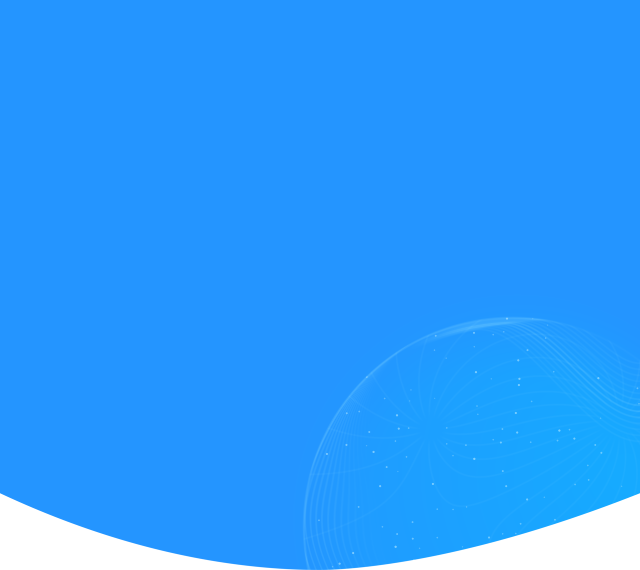
Reproduce this background procedurally as a Shadertoy shader.

```glsl
// A blue panel with a curved white foot and a faint glowing globe of fine field lines.
const float TAU = 6.2831853;
const vec3 BLUE = vec3(0.141, 0.584, 1.0);
const vec3 CYAN = vec3(0.085, 0.665, 1.0);
const vec3 LINE_TINT = vec3(0.50, 0.84, 1.0);
const vec2 GLOBE_CENTER = vec2(0.801, 0.068);
const float GLOBE_RADIUS = 0.327;

vec2 hash2(vec2 p) {
    vec3 q = fract(vec3(p.xyx) * vec3(0.1031, 0.1030, 0.0973));
    q += dot(q, q.yzx + 33.33);
    return fract((q.xx + q.yz) * q.zy);
}

float stroke(float dist, float width, float pixel) {
    return (1.0 - smoothstep(0.0, width + pixel, abs(dist))) * width / (width + 0.3 * pixel);
}

// Distance to the nearest integer contour of a value with a known gradient
float contour(float value, float gradient) {
    return (abs(fract(value) - 0.5) - 0.5) / max(gradient, 0.001);
}

// Lines running between point charges: contours of summed angles
float fieldLines(vec2 p, float pixel) {
    vec2 a = p - vec2(0.673, 0.220);
    vec2 b = p - vec2(0.965, 0.232);
    vec2 c = p - vec2(0.800, -0.040);
    float value = (18.0 * atan(a.y, a.x) - 24.0 * atan(b.y, b.x) + 16.0 * atan(c.y, c.x)) / TAU;
    vec2 slope = (18.0 * a / dot(a, a) - 24.0 * b / dot(b, b) + 16.0 * c / dot(c, c)) / TAU;
    float gradient = length(slope);
    float spacing = 1.0 - smoothstep(60.0, 180.0, gradient);
    return stroke(contour(value, gradient), 0.001, pixel) * spacing;
}

// Nested meridians gathered against the left rim
float meridians(vec2 q, float pixel) {
    vec2 axis = normalize(vec2(-0.46, 0.89));
    float along = dot(q, axis);
    float across = dot(q, vec2(axis.y, -axis.x));
    float halfWidth = sqrt(max(GLOBE_RADIUS * GLOBE_RADIUS - along * along, 0.0004));
    float k = across / halfWidth;
    float gradient = length(vec2(1.0, k * along / halfWidth)) / halfWidth;
    float warped = 30.0 * k + 0.7 * sin(along * 25.0 + k * 9.0);
    float fade = 1.0 - smoothstep(-0.95, -0.55, k);
    return stroke(contour(warped, 30.0 * gradient), 0.001, pixel) * fade;
}

float strandHeight(float x, float t) {
    float sag = 1.38 * (0.807 - x) * (0.807 - x) * (1.0 - step(0.807, x));
    return 0.393 - sag - 0.012 * t - (0.07 + 0.11 * t) * smoothstep(0.87 - 0.13 * t, 1.0, x);
}

// A ribbon of strands sweeping over the crown and down to the right
float ribbon(vec2 p, float pixel) {
    float sum = 0.0;
    for (int i = 0; i < 14; i++) {
        float t = float(i) / 13.0;
        float y = strandHeight(p.x, t);
        float slope = (strandHeight(p.x + 0.002, t) - y) / 0.002;
        float dist = (p.y - y) / sqrt(1.0 + slope * slope);
        float weight = 0.45 + 0.8 * exp(-pow((t - 0.6) / 0.13, 2.0));
        sum += weight * stroke(dist, 0.001, pixel);
    }
    return min(sum, 1.6) * smoothstep(0.63, 0.75, p.x);
}

// Sparse specks, jittered inside grid cells
float specks(vec2 p, float cellSize, float pixel) {
    vec2 cell = floor(p / cellSize);
    vec2 place = 0.2 + 0.6 * hash2(cell + 7.0);
    vec2 chance = hash2(cell + 51.0);
    float dist = length(p - (cell + place) * cellSize);
    float radius = 0.0008 + 0.0008 * chance.y;
    return step(chance.x, 0.24) * (0.4 + 0.6 * chance.y)
         * (1.0 - smoothstep(radius - 0.5 * pixel, radius + 0.7 * pixel, dist));
}

// Height of the white foot at x
float footHeight(float x) {
    float t = 2.0 * x - 1.0;
    return 0.120 * pow(abs(t), t < 0.0 ? 1.95 : 1.65);
}

void mainImage(out vec4 fragColor, in vec2 fragCoord) {
    float pixel = 1.0 / iResolution.x;
    vec2 p = fragCoord * pixel;
    vec2 q = p - GLOBE_CENTER;
    float rim = length(q) - GLOBE_RADIUS;
    float inside = 1.0 - smoothstep(-pixel, pixel, rim);

    // Globe glow, strongest toward the lower right
    float light = clamp(1.05 - length(p - vec2(0.98, 0.15)) / 0.6, 0.0, 1.0);
    float halo = 1.0 - smoothstep(-0.11, 0.06, rim);
    vec3 color = mix(BLUE, CYAN, light * halo);

    // Fine lines, rim and specks
    float lines = 0.10 * fieldLines(p, pixel) + 0.22 * meridians(q, pixel);
    lines += 0.26 * ribbon(p, pixel);
    float rimFade = 1.0 - 0.8 * smoothstep(0.80, 0.92, p.x);
    float rimLine = 0.28 * rimFade * stroke(rim + 0.001, 0.0015, pixel);
    color = mix(color, LINE_TINT, clamp(lines * inside + rimLine, 0.0, 0.6));
    color = mix(color, vec3(0.75, 0.93, 1.0), 0.6 * inside * specks(p, 0.021, pixel));

    // White foot
    float foot = footHeight(p.x);
    color = mix(vec3(1.0), color, smoothstep(-0.7 * pixel, 0.7 * pixel, p.y - foot));
    fragColor = vec4(color, 1.0);
}
```
